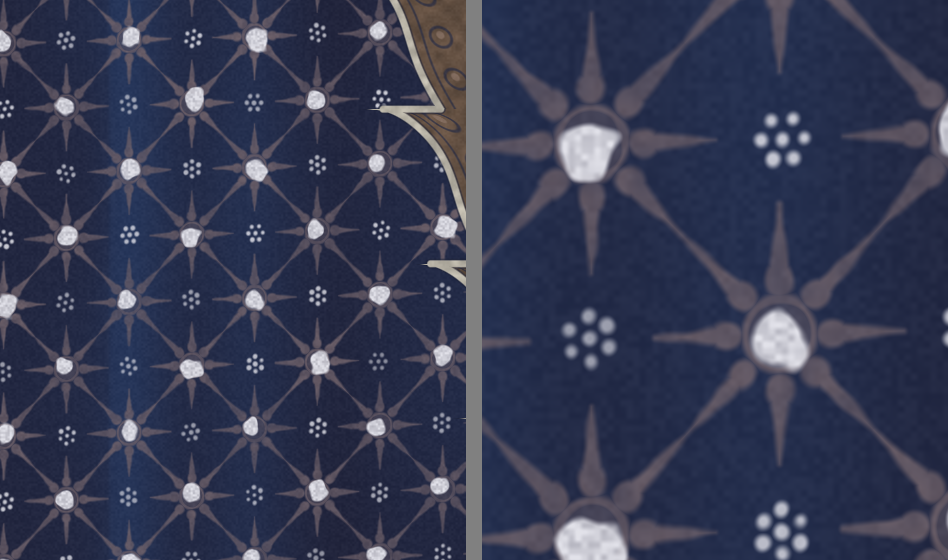
Left, the full canvas; right, a detail of the centre.
Reproduce this pattern procedurally as a Shadertoy shader.

```glsl
#define PITCH vec2(0.112, 0.1169)
#define FIRST_STAR vec2(0.0065, 0.922)
#define TILT 0.029
#define SOFT 0.022
#define DOT_JITTER 0.13
#define LOBE_STEP vec2(0.085, 0.276)
#define LOBE_TIP vec2(0.684, 0.805)
#define NAVY vec3(0.135, 0.16, 0.265)
#define RAY_BROWN vec3(0.42, 0.37, 0.405)
#define CHALK vec3(0.87, 0.87, 0.9)
#define BORDER_BROWN vec3(0.39, 0.315, 0.26)
#define CREAM vec3(0.73, 0.71, 0.66)

const float TAU = 6.28318;

float hash(vec2 p) {
    return fract(sin(dot(p, vec2(127.1, 311.7))) * 43758.5453);
}

float noise(vec2 p) {
    vec2 i = floor(p), f = fract(p);
    f = f * f * (3.0 - 2.0 * f);
    return mix(mix(hash(i), hash(i + vec2(1, 0)), f.x),
               mix(hash(i + vec2(0, 1)), hash(i + vec2(1, 1)), f.x), f.y);
}

float cover(float d, float soft) {
    return 1.0 - smoothstep(-soft, soft, d);
}

// Folds the plane into one of n equal sectors around the x axis
vec2 foldSector(vec2 p, float n) {
    float sector = TAU / n;
    float a = mod(atan(p.y, p.x) + 0.5 * sector, sector) - 0.5 * sector;
    return length(p) * vec2(cos(a), sin(a));
}

// Eight bulbed, tapering rays around a thin ring
float starDistance(vec2 p) {
    vec2 q = foldSector(p, 8.0);
    bool diagonal = min(abs(p.x), abs(p.y)) > 0.41 * max(abs(p.x), abs(p.y));
    float tip = diagonal ? 0.71 : 0.66;
    float t = clamp((q.x - 0.28) / (tip - 0.28), 0.0, 1.0);
    float taper = length(q - vec2(mix(0.28, tip, t), 0.0)) - mix(0.056, 0.008, t);
    float bulb = length((q - vec2(0.28, 0.0)) * vec2(0.85, 1.0)) - 0.074;
    float ring = abs(length(p) - 0.18) - 0.026;
    return min(ring, min(taper, bulb));
}

// Six small dots around a seventh
float flowerDistance(vec2 p, float turn) {
    p *= mat2(cos(turn), sin(turn), -sin(turn), cos(turn));
    vec2 q = foldSector(p, 6.0);
    return min(length(p), length(q - vec2(0.115, 0.0))) - 0.033;
}

// Dyed cloth with soft vertical folds
vec3 cloth(vec2 uv) {
    float fold = 0.75 * exp(-pow((uv.x - 0.24) / 0.06, 2.0))
               + 0.55 * exp(-pow((uv.x - 0.44) / 0.07, 2.0))
               - 0.35 * exp(-pow((uv.x - 0.6) / 0.08, 2.0));
    fold += 0.35 * smoothstep(0.19, 0.2, uv.x) * (1.0 - smoothstep(0.2, 0.27, uv.x));
    fold += 0.5 * (noise(uv * vec2(7.0, 3.0)) - 0.5);
    return NAVY + fold * vec3(0.015, 0.05, 0.085);
}

// Scalloped border: x is signed distance inside, y is distance to its outline
vec2 borderDistance(vec2 uv) {
    float s = (LOBE_TIP.y - uv.y) / LOBE_STEP.y;
    float lobe = floor(s), t = s - lobe;
    float reach = 0.188 * pow(t, 0.56) + 0.009 * sin(TAU * t);
    float slope = 0.105 * pow(t + 0.002, -0.44) + 0.056 * cos(TAU * t);
    float inside = uv.x - LOBE_TIP.x - LOBE_STEP.x * lobe - reach;
    float outline = abs(inside) / length(vec2(1.0, slope / LOBE_STEP.y));
    // Upper edge of each pointed spike
    float k = floor(s + 0.5);
    vec2 spike = uv - LOBE_TIP - LOBE_STEP * vec2(k, -k);
    spike.x -= clamp(spike.x, 0.0, 0.188 - LOBE_STEP.x);
    return vec2(inside, min(outline, length(spike)));
}

// Brown filling with dark curls and pale beads
vec3 borderFill(vec2 uv, float inside) {
    vec2 p = vec2(inside - 0.058, (fract(uv.y / 0.075) - 0.5) * 0.075);
    float curl = abs(length(p) - 0.018 + 0.004 * sin(atan(p.y, p.x))) - 0.0025;
    float rib = abs(inside - 0.026) - 0.002;
    float bead = length(p) - 0.007;
    vec3 col = BORDER_BROWN * (0.85 + 0.3 * noise(uv * 60.0));
    col = mix(col, NAVY, 0.65 * cover(min(curl, rib), 0.002));
    return mix(col, vec3(0.55, 0.46, 0.41), 0.7 * cover(bead, 0.002));
}

void mainImage(out vec4 fragColor, in vec2 fragCoord) {
    vec2 uv = fragCoord / iResolution.y;
    float soft = max(SOFT, 1.0 / (iResolution.y * PITCH.x));
    vec2 p = (uv - FIRST_STAR - vec2(0.0, TILT * uv.x)) / PITCH;
    float grain = noise(uv * 260.0), wear = noise(uv * 75.0);
    float rays = 0.0, chalk = 0.0;

    // Stars and flowers alternate like a checkerboard
    for (int j = -1; j <= 1; j++)
    for (int i = -1; i <= 1; i++) {
        vec2 site = floor(p + 0.5) + vec2(i, j);
        vec2 q = p - site;
        float seed = hash(site + 40.0);
        vec2 shift = vec2(seed, hash(site + 71.0)) - 0.5;
        if (mod(site.x + site.y, 2.0) < 0.5) {
            float ink = cover(starDistance(q) + 0.022 * (wear - 0.5), soft);
            ink = max(ink, 0.55 * cover(length(q) - 0.18, soft));
            rays = max(rays, ink * (0.8 + 0.2 * seed));
            vec2 d = (q - DOT_JITTER * shift) * vec2(1.0 + 0.25 * shift.y, 1.0 - 0.25 * shift.x);
            float blob = length(d) - 0.14 - 0.02 * seed + 0.07 * (wear - 0.5);
            chalk = max(chalk, cover(blob, soft) * (0.78 + 0.25 * grain));
        } else {
            float petals = flowerDistance(q - 0.05 * shift, seed * TAU) + 0.02 * (wear - 0.5);
            chalk = max(chalk, cover(petals, soft) * (0.55 + 0.35 * seed));
        }
    }

    vec3 col = cloth(uv);
    col = mix(col, RAY_BROWN, rays * (0.72 + 0.3 * wear));
    col = mix(col, CHALK, min(chalk, 1.0));

    // Border over the cloth
    vec2 border = borderDistance(uv);
    float edge = max(0.0015, 1.0 / iResolution.y);
    col = mix(col, borderFill(uv, border.x), cover(-border.x, edge));
    col = mix(col, NAVY * 0.8, 0.6 * cover(border.y - 0.009, edge));
    col = mix(col, CREAM * (0.85 + 0.25 * wear), cover(border.y - 0.0062, edge));

    col += 0.035 * (grain - 0.5);
    fragColor = vec4(col, 1.0);
}
```
